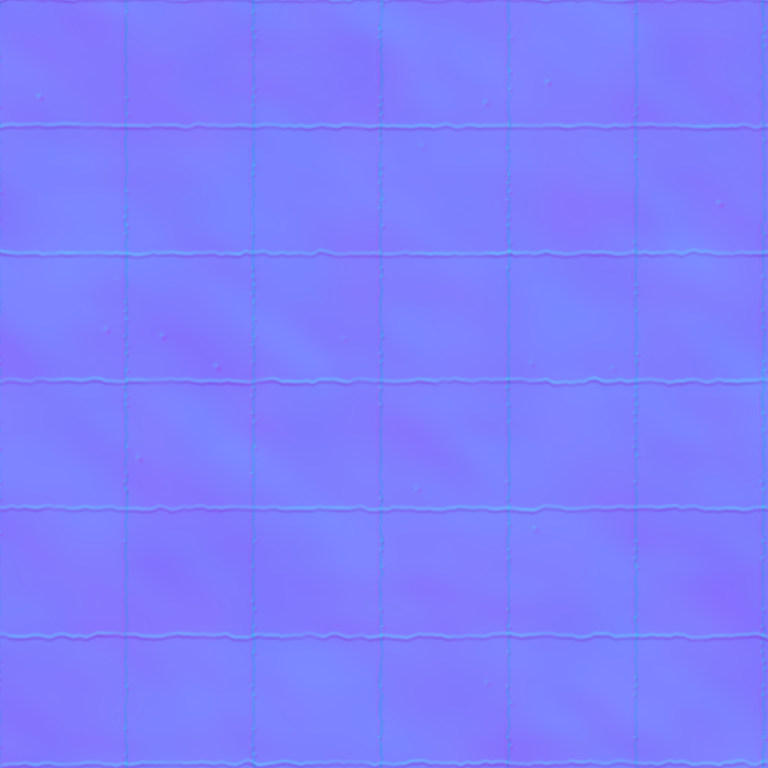
This texture map is drawn by a WebGL 2 fragment shader. Its source:

```glsl
#version 300 es
precision highp float;
// Tangent-space normal map of a 6 x 6 grid of square tiles with thin, worn joints.
// Wavy bevels form the rows, finely ragged grooves the columns; stretched noise
// tilts the faces softly, and hashed cells scatter a few small chips.
uniform vec2 u_resolution;
out vec4 fragColor;

float hash(vec2 p) {
    return fract(sin(dot(p, vec2(127.1, 311.7))) * 43758.5453);
}

float noise(vec2 p) {
    vec2 i = floor(p), f = fract(p);
    f = f * f * (3.0 - 2.0 * f);
    return mix(mix(hash(i), hash(i + vec2(1, 0)), f.x),
               mix(hash(i + vec2(0, 1)), hash(i + vec2(1, 1)), f.x), f.y);
}

// Soft ridge profile centred on zero
float bump(float d, float width) {
    return exp(-d * d / (width * width));
}

// Lit upper-left side and shaded lower-right side of a small dent
vec3 dent(vec2 d, float radius) {
    float lit = bump(length(d - radius * vec2(-0.4, 0.5)), radius);
    float shade = bump(length(d - radius * vec2(0.6, -0.6)), radius);
    return lit * vec3(-0.07, 0.13, -0.01) + shade * vec3(0.06, -0.10, -0.03);
}

// Sparse chips, at most one per cell, away from the cell borders
vec3 chips(vec2 p) {
    vec2 cell = floor(p * 12.0);
    vec2 centre = 0.15 + 0.7 * vec2(hash(cell + 3.1), hash(cell + 8.7));
    float present = step(0.88, hash(cell + 21.3));
    float strength = 0.3 + 0.7 * hash(cell + 5.9);
    return present * strength * dent((fract(p * 12.0) - centre) / 12.0, 0.0034);
}

// Broad diagonal undulation of the faces, about -1 to 1
float undulation(vec2 p) {
    vec2 q = vec2(dot(p, vec2(0.8, -0.6)), dot(p, vec2(0.6, 0.8)));
    float broad = noise(q * vec2(6.0, 12.0) + 4.0);
    float fine = noise(q * vec2(13.0, 27.0) + 17.0);
    float level = noise(p * vec2(9.0, 34.0) + 31.0);
    return 2.0 * (0.55 * broad + 0.28 * fine + 0.17 * level) - 1.0;
}

void main() {
    vec2 p = gl_FragCoord.xy / u_resolution;
    float pitch = 0.166;
    vec2 grid = (p - vec2(-0.0018, 0.0065)) / pitch;
    vec2 tile = floor(grid);
    vec2 joint = floor(grid + 0.5);
    vec2 d = (grid - joint) * pitch;

    // Tile faces: slope along the smudges, plus a weaker sideways tilt
    float slope = 3.0 * undulation(p) + 0.5 * (hash(tile + 2.0) - 0.5);
    slope += 0.8 * (fract(grid.y) - 0.5);
    float tilt = noise(p * vec2(15.0, 11.0) + 53.0) - 0.5;
    vec3 colour = vec3(0.498, 0.492, 0.997) + slope * vec3(-0.01, 0.022, 0.002);
    colour.r += 0.03 * tilt;
    colour += chips(p);

    // Vertical joints: narrow blue groove with a finely ragged edge
    float ragged = noise(vec2(p.y * 150.0, joint.x * 7.3));
    float dx = d.x + 0.0036 * (ragged - 0.5);
    float wear = 0.7 + 0.6 * noise(vec2(p.y * 110.0, joint.x * 3.7 + 40.0));
    colour += wear * bump(dx, 0.0023) * vec3(-0.105, 0.03, -0.03);
    colour += wear * bump(dx + 0.004, 0.0018) * vec3(0.035, -0.03, -0.008);

    // Grit dents along the vertical joints
    float step_y = floor(p.y * 90.0);
    vec2 key = vec2(step_y, joint.x);
    vec2 grit = vec2(d.x - 0.005 * (hash(key + 0.4) - 0.5),
                     (fract(p.y * 90.0) - 0.5) / 90.0);
    colour += 0.7 * step(0.66, hash(key + 9.2)) * dent(grit, 0.0024);

    // Horizontal joints: wavy light bevel above a dark purple one
    float wave = noise(vec2(p.x * 62.0, joint.y * 5.1)) - 0.5;
    wave += 0.5 * (noise(vec2(p.x * 125.0, joint.y * 9.7)) - 0.5);
    float dy = d.y - 0.0052 * wave;
    float fade = 0.6 + 0.6 * noise(vec2(p.x * 45.0, joint.y * 4.3 + 60.0));
    colour += fade * bump(dy - 0.0008, 0.0023) * vec3(-0.045, 0.135, 0.0);
    colour += fade * bump(dy + 0.0038, 0.0022) * vec3(0.0, -0.1, -0.06);

    fragColor = vec4(clamp(colour, 0.0, 1.0), 1.0);
}
```
